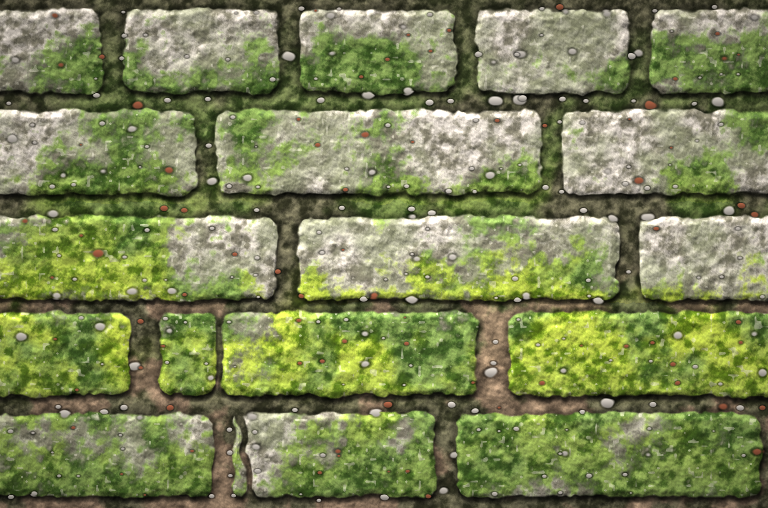
Give the GLSL for this texture, as a Shadertoy shader.

```glsl
// Weathered brick wall: five staggered courses overgrown with moss, with pebbles in the mortar.

float hash(vec2 p) {
    return fract(sin(dot(p, vec2(127.1, 311.7))) * 43758.5453);
}

float noise(vec2 p) {
    vec2 i = floor(p), f = fract(p);
    f = f * f * (3.0 - 2.0 * f);
    return mix(mix(hash(i), hash(i + vec2(1, 0)), f.x),
               mix(hash(i + vec2(0, 1)), hash(i + vec2(1, 1)), f.x), f.y);
}

float fbm(vec2 p) {
    float sum = 0.0, amp = 0.5;
    for (int i = 0; i < 5; i++) {
        sum += amp * noise(p);
        p = mat2(1.6, 1.2, -1.2, 1.6) * p + 7.3;
        amp *= 0.5;
    }
    return sum;
}

// Returns depth inside the brick, height across its course, course, and brick index.
vec4 brick(vec2 p) {
    // Vertical joints of each course, in canvas heights
    const vec4 joints[5] = vec4[5](
        vec4(0.221, 0.571, 0.917, 1.259),
        vec4(0.407, 1.085, 9.0, 9.0),
        vec4(0.567, 1.237, 9.0, 9.0),
        vec4(0.285, 0.431, 0.970, 9.0),
        vec4(0.439, 0.484, 0.877, 1.518));
    p += 0.010 * (vec2(noise(p * 28.0), noise(p * 28.0 + 40.0)) - 0.5);
    p += 0.006 * (vec2(noise(p * 90.0), noise(p * 90.0 + 40.0)) - 0.5);
    float row = clamp(floor((p.y - 0.0015) / 0.1986), 0.0, 4.0);
    float y = p.y - 0.1008 - 0.1986 * row - (row == 2.0 ? 0.010 : 0.0);
    vec4 joint = joints[int(row)];
    float side = 9.0, index = 0.0;
    for (int k = 0; k < 4; k++) {
        bool crack = k == 1 && row > 2.5;
        float x = p.x - joint[k] - (crack && row > 3.5 ? 0.16 * y : 0.0);
        side = min(side, abs(x) - (crack ? 0.006 : row == 3.0 ? 0.030 : 0.021));
        index += step(0.0, x);
    }
    // Rounded corners
    vec2 inside = vec2(side, 0.082 - abs(y));
    float depth = min(min(inside.x, inside.y), 0.022 - length(max(0.022 - inside, 0.0)));
    return vec4(depth, y, row, index);
}

float height(vec2 p) {
    float depth = brick(p).x;
    return 0.018 * smoothstep(-0.004, 0.014, depth) + 0.024 * fbm(p * 52.0);
}

void mainImage(out vec4 fragColor, in vec2 fragCoord) {
    vec2 uv = fragCoord / iResolution.xy;
    vec2 p = vec2(fragCoord.x, iResolution.y - fragCoord.y) / iResolution.y;
    vec4 b = brick(p);
    float onBrick = smoothstep(-0.002, 0.003, b.x);
    float patches = fbm(p * 8.0), grain = fbm(p * 62.0 + 9.0);
    float lump = noise(p * 115.0);

    // Bare stone, with a thin green film
    vec3 stone = mix(vec3(0.50, 0.48, 0.41), vec3(0.90, 0.86, 0.81), smoothstep(0.25, 0.65, grain));
    stone = mix(stone, vec3(0.59, 0.61, 0.47), 0.6 * smoothstep(0.35, 0.65, fbm(p * 13.0 + 3.0)));

    // Moss, thickest and most yellow on the fourth course
    float level = 0.36 + 0.07 * b.z + 0.5 * exp(-3.0 * (b.z - 3.0) * (b.z - 3.0));
    float growth = level + 0.3 * (hash(b.zw + 2.0) - 0.5) + 2.0 * (patches - 0.48)
                 + 0.9 * (grain - 0.48) + 2.0 * b.y;
    float lime = exp(-22.0 * (p.y - 0.64) * (p.y - 0.64));
    vec3 moss = mix(vec3(0.20, 0.31, 0.11), vec3(0.50, 0.61, 0.30), smoothstep(0.28, 0.66, grain));
    vec3 limeMoss = mix(vec3(0.36, 0.48, 0.08), vec3(0.76, 0.83, 0.27), smoothstep(0.25, 0.6, grain));
    moss = mix(moss, limeMoss, lime * smoothstep(0.28, 0.55, fbm(p * 11.0 + 20.0) + 1.2 * b.y));
    vec3 face = mix(stone, moss, 0.92 * smoothstep(0.32, 0.68, growth));
    face = mix(face, vec3(0.86, 0.84, 0.76), 0.5 * smoothstep(0.78, 0.92, lump));

    // Mortar: earthy, mossy in the middle and ruddy lower down
    vec3 mortar = mix(vec3(0.19, 0.19, 0.13), vec3(0.47, 0.45, 0.35), smoothstep(0.25, 0.7, grain));
    float damp = exp(-14.0 * (p.y - 0.36) * (p.y - 0.36));
    mortar = mix(mortar, moss * 0.95, 0.75 * damp * smoothstep(0.3, 0.55, patches));
    float ruddy = smoothstep(0.5, 0.62, p.y) * smoothstep(0.46, 0.58, fbm(p * 12.0 + 31.0));
    mortar = mix(mortar, vec3(0.62, 0.51, 0.42) * (0.6 + 0.8 * grain), 0.8 * ruddy);

    // Shadow thrown below bricks and in the seams
    float shadow = smoothstep(-0.003, 0.008, brick(p - vec2(0.002, 0.012)).x);
    mortar *= (1.0 - 0.55 * shadow) * (0.65 + 0.35 * smoothstep(0.0, 0.016, -b.x));
    vec3 color = mix(mortar, face, onBrick);

    // Relief lit from above
    float slope = height(p) - height(p - vec2(0.0015, 0.004));
    color *= clamp(1.0 + 58.0 * slope, 0.35, 1.5);

    // Scattered pebbles, larger in the mortar
    for (int layer = 0; layer < 2; layer++) {
        vec2 grid = p * (layer == 0 ? 13.0 : 23.0) + 5.0 * float(layer);
        vec2 cell = floor(grid);
        float pick = hash(cell + 17.0);
        vec2 off = fract(grid) - 0.3 - 0.4 * vec2(hash(cell), hash(cell + 5.0));
        off *= vec2(0.8, 1.1);
        float radius = mix(0.08, 0.17, hash(cell + 8.0)) * (1.0 - 0.35 * onBrick);
        float dist = length(off) + 0.05 * (noise(p * 80.0) - 0.5);
        float shown = step(0.68, pick);
        vec3 pebble = mix(vec3(0.82, 0.79, 0.75), vec3(0.66, 0.38, 0.27), step(0.92, pick));
        pebble *= 0.9 - 1.8 * off.y;
        color *= 1.0 - 0.4 * shown * (1.0 - smoothstep(radius, radius + 0.08, dist));
        color = mix(color, pebble, shown * (1.0 - smoothstep(radius - 0.04, radius + 0.02, dist)));
    }

    // Darker corners
    vec2 fromCenter = uv - 0.5;
    color *= 1.08 - 0.65 * dot(fromCenter, fromCenter);
    fragColor = vec4(clamp(color, 0.0, 1.0), 1.0);
}
```
